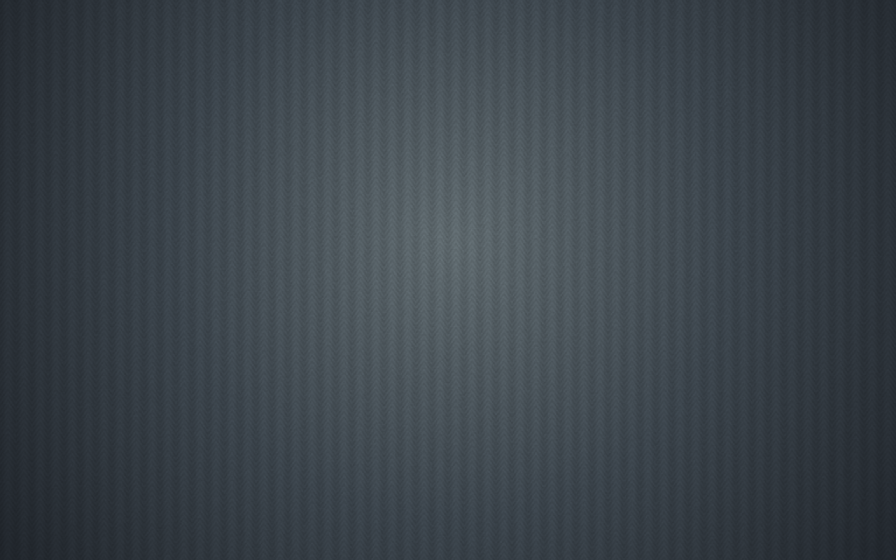
Give the GLSL for this background, as a Shadertoy shader.

```glsl
// Slate blue woven cloth with fine vertical stripes under a soft central glow.
#define STRIPE_COUNT 56.0
#define STRIPE_DEPTH 0.045
#define WEAVE_ROWS 100.0
#define WEAVE_DEPTH 0.035
#define GRAIN_DEPTH 0.035
#define GLOW_CENTER vec2(0.505, 0.57)
#define GLOW_RADIUS 0.50
#define SHADE_RADIUS 0.98

const float TAU = 6.2831853;
const vec3 GLOW_COLOR = vec3(0.370, 0.412, 0.430);
const vec3 CLOTH_COLOR = vec3(0.230, 0.265, 0.295);
const vec3 SHADE_COLOR = vec3(0.128, 0.148, 0.172);

float hash(vec2 p) {
    vec3 q = fract(vec3(p.xyx) * 0.1031);
    q += dot(q, q.yzx + 33.33);
    return fract((q.x + q.y) * q.z);
}

// Radial light: bright core, slate middle, dark corners
vec3 lighting(vec2 uv, float aspect) {
    float d = length((uv - GLOW_CENTER) * vec2(aspect, 1.0));
    vec3 inner = mix(GLOW_COLOR, CLOTH_COLOR, clamp(d / GLOW_RADIUS, 0.0, 1.0));
    float shade = clamp((d - GLOW_RADIUS) / (SHADE_RADIUS - GLOW_RADIUS), 0.0, 1.0);
    return mix(inner, SHADE_COLOR, shade);
}

// Broad vertical ribs with softened sides
float stripes(float x) {
    float wave = -cos(TAU * x * STRIPE_COUNT);
    return wave * (1.35 - 0.35 * wave * wave);
}

// Diagonal threads that mirror at each rib, faded when too fine to resolve
float herringbone(vec2 uv) {
    float slope = abs(fract(uv.x * STRIPE_COUNT) - 0.5) * 4.0;
    float phase = uv.y * WEAVE_ROWS + slope;
    float fade = 1.0 - smoothstep(0.5, 1.2, fwidth(phase));
    return cos(TAU * phase) * fade;
}

// Fibre speckle on a grid tied to the canvas
float grain(vec2 uv, float aspect) {
    vec2 cell = floor(uv * vec2(aspect, 1.0) * 320.0);
    return hash(cell) + hash(cell + 71.0) - 1.0;
}

void mainImage(out vec4 fragColor, in vec2 fragCoord) {
    vec2 uv = fragCoord / iResolution.xy;
    float aspect = iResolution.x / iResolution.y;

    // Cloth relief scales the light falling on it
    float relief = 1.0 + STRIPE_DEPTH * stripes(uv.x)
                 + WEAVE_DEPTH * herringbone(uv)
                 + GRAIN_DEPTH * grain(uv, aspect);
    fragColor = vec4(lighting(uv, aspect) * relief, 1.0);
}
```
